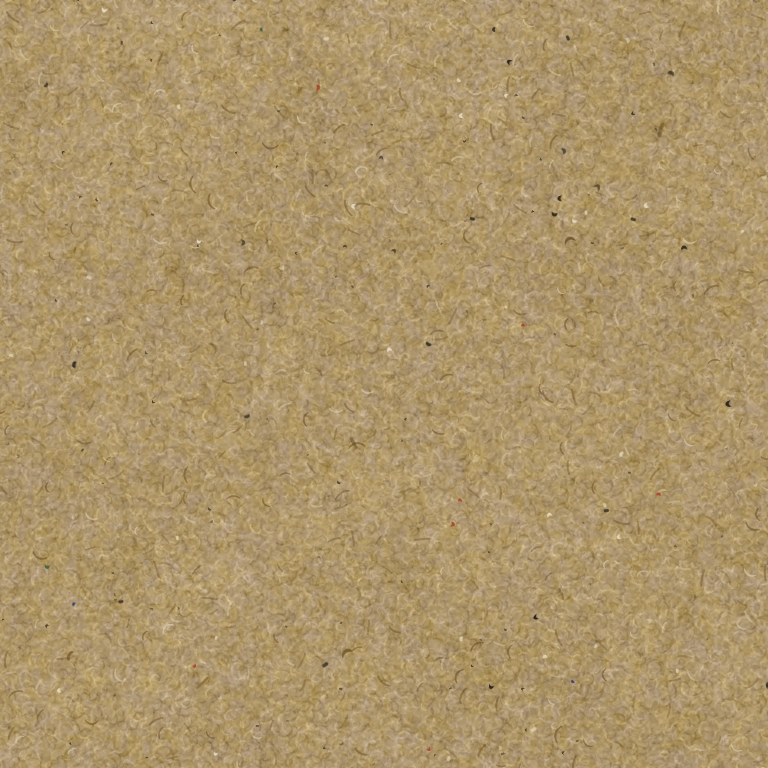
Give the GLSL for this texture, as a three.js fragment shader.

```glsl
// Recycled kraft paper: a tan sheet of short, randomly turned pulp fibres.
// Layers of scattered soft strands make the grain; noise adds mottling and tint,
// and sparse strands add dark, pale and coloured flecks.

varying vec2 vUv;

const float PI = 3.14159265;
const vec3 KRAFT = vec3(0.682, 0.588, 0.417);
const vec3 INK = vec3(0.15, 0.13, 0.11);
const vec3 BARK = vec3(0.40, 0.29, 0.12);
const vec3 CREAM = vec3(0.90, 0.86, 0.76);
const vec3 RED = vec3(0.66, 0.20, 0.13);
const vec3 BLUE = vec3(0.12, 0.16, 0.46);
const vec3 GREEN = vec3(0.20, 0.32, 0.20);

vec3 hash3(vec2 cell, float seed) {
  vec2 shifted = cell + seed * vec2(37.1, 17.7);
  vec3 p = fract(shifted.xyx * vec3(0.1031, 0.1030, 0.0973));
  p += dot(p, p.yxz + 33.33);
  return fract((p.xxy + p.yzz) * p.zyx);
}

// Smooth value noise centred on zero.
float noise(vec2 uv, float cells, float seed) {
  vec2 p = uv * cells;
  vec2 cell = floor(p);
  vec2 f = fract(p);
  f = f * f * (3.0 - 2.0 * f);
  float low = mix(hash3(cell, seed).x, hash3(cell + vec2(1.0, 0.0), seed).x, f.x);
  float high = mix(hash3(cell + vec2(0.0, 1.0), seed).x, hash3(cell + 1.0, seed).x, f.x);
  return mix(low, high, f.y) - 0.5;
}

// Soft coverage of one slightly bent strand centred on the origin.
float strand(vec2 p, float angle, float halfLength, float halfWidth, float bend) {
  float c = cos(angle);
  float s = sin(angle);
  vec2 q = vec2(c * p.x + s * p.y, c * p.y - s * p.x);
  q.y += bend * q.x * q.x / max(halfLength, halfWidth);
  q.x = max(abs(q.x) - halfLength, 0.0);
  return 1.0 - smoothstep(0.4 * halfWidth, 1.6 * halfWidth, length(q));
}

// Scatters strands on a jittered grid; sizes are in canvas units.
// Returns x: summed signed tone, y: strongest coverage, z: random pick of that strand.
vec3 scatter(vec2 uv, float cells, float chance, float halfLength, float halfWidth, float seed) {
  vec2 home = floor(uv * cells);
  vec3 result = vec3(0.0);
  for (int j = -1; j <= 1; j++) {
    for (int i = -1; i <= 1; i++) {
      vec2 cell = home + vec2(float(i), float(j));
      vec3 place = hash3(cell, seed);
      vec3 trait = hash3(cell, seed + 0.53);
      if (trait.x < chance) {
        vec2 offset = uv - (cell + place.xy) / cells;
        float size = mix(0.55, 1.1, trait.z);
        float cover = strand(offset, place.z * PI, halfLength * size,
                             halfWidth * mix(0.8, 1.1, trait.z), trait.y - 0.5);
        result.x += cover * (2.0 * trait.y - 1.0);
        if (cover > result.y) result.yz = vec2(cover, trait.y);
      }
    }
  }
  return result;
}

vec3 dyeColour(float pick) {
  return pick < 0.45 ? RED : (pick < 0.75 ? BLUE : GREEN);
}

void main() {
  vec2 uv = vUv;

  // Dense pulp: overlapping light and dark fibres.
  float pulp = scatter(uv, 128.0, 1.0, 0.0060, 0.0013, 1.0).x
             + scatter(uv, 112.0, 1.0, 0.0072, 0.0014, 2.0).x
             + scatter(uv, 94.0, 1.0, 0.0088, 0.0015, 3.0).x;

  // Fine grain, cloudy mottling and a drift between yellow and grey tan.
  float grain = noise(uv, 235.0, 4.0);
  float mottle = noise(uv, 8.0, 5.0) + noise(uv, 31.0, 6.0);
  float tint = noise(uv, 105.0, 7.0) + 0.5 * noise(uv, 52.0, 8.0);

  vec3 colour = KRAFT;
  colour += (0.052 * pulp + 0.10 * grain + 0.022 * mottle) * vec3(0.95, 1.0, 1.08);
  colour += tint * vec3(-0.008, 0.004, 0.085);

  // Longer brown and pale fibres.
  vec3 brown = scatter(uv, 34.0, 0.30, 0.0095, 0.0013, 9.0);
  colour = mix(colour, BARK, brown.y * mix(0.15, 0.55, brown.z));
  vec3 pale = scatter(uv, 30.0, 0.22, 0.0075, 0.0012, 10.0);
  colour = mix(colour, CREAM, pale.y * mix(0.10, 0.50, pale.z));

  // Rare broad bark chips.
  vec3 chip = scatter(uv, 7.0, 0.10, 0.0075, 0.0024, 11.0);
  colour = mix(colour, BARK, chip.y * mix(0.35, 0.75, chip.z));

  // Small dark, white and dyed flecks.
  vec3 dust = scatter(uv, 27.0, 0.14, 0.0011, 0.0012, 12.0);
  colour = mix(colour, INK, dust.y * mix(0.25, 0.75, dust.z));
  vec3 dark = scatter(uv, 15.0, 0.11, 0.0019, 0.0021, 13.0);
  colour = mix(colour, INK, dark.y * mix(0.55, 0.95, dark.z));
  vec3 white = scatter(uv, 18.0, 0.12, 0.0014, 0.0021, 14.0);
  colour = mix(colour, CREAM, white.y * mix(0.45, 0.95, white.z));
  vec3 dyed = scatter(uv, 12.0, 0.10, 0.0012, 0.0020, 15.0);
  colour = mix(colour, dyeColour(dyed.z), dyed.y * 0.75);

  gl_FragColor = vec4(clamp(colour, 0.0, 1.0), 1.0);
}
```
